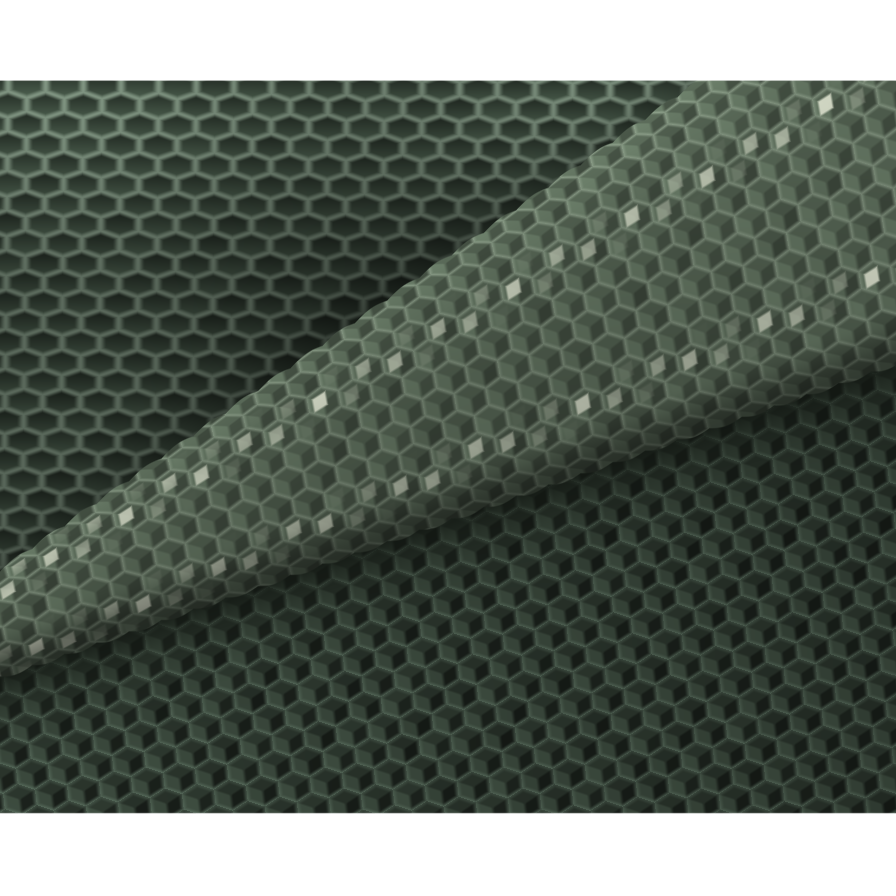
Reproduce this texture procedurally as a WebGL 2 fragment shader.

```glsl
#version 300 es
precision highp float;

uniform vec2 u_resolution;
out vec4 outColor;

// Layout: straight borders stored as (height at left, slope)
const vec2 BAND = vec2(0.0925, 0.910);
const vec2 ROLL_TOP = vec2(0.362, 0.70);
const vec2 ROLL_BOTTOM = vec2(0.245, 0.35);
const vec2 GLINT_HIGH = vec2(0.340, 0.585);
const vec2 GLINT_LOW = vec2(0.255, 0.445);

// Cell width and height scale, and tilt of the rows
const vec2 BACK_CELL = vec2(0.0420, 0.0255);
const vec2 ROLL_CELL = vec2(0.0360, 0.0330);
const vec2 FRONT_CELL = vec2(0.0360, 0.0300);
const float BACK_TILT = -0.01;
const float ROLL_TILT = 0.17;
const float FRONT_TILT = 0.13;

// Line half widths, as fractions of a cell
const float BACK_LINE = 0.095;
const float ROLL_LINE = 0.050;
const float FRONT_LINE = 0.060;

const vec3 PAPER = vec3(1.0);
const vec3 SHADE = vec3(0.07, 0.09, 0.07);
const vec3 BACK_HOLE = vec3(0.16, 0.20, 0.165);
const vec3 BACK_RIM = vec3(0.37, 0.43, 0.375);
const vec3 ROLL_HOLE = vec3(0.28, 0.33, 0.275);
const vec3 ROLL_RIM = vec3(0.47, 0.53, 0.46);
const vec3 FRONT_HOLE = vec3(0.145, 0.18, 0.15);
const vec3 FRONT_RIM = vec3(0.31, 0.38, 0.325);
const vec3 GLINT = vec3(0.77, 0.79, 0.72);

struct Cell { vec2 local; vec2 center; float edge; };

float lineAt(vec2 border, float x) { return border.x + border.y * x; }

mat2 turn(float a) { return mat2(cos(a), -sin(a), sin(a), cos(a)); }

// Pointed-top hexagon lattice with unit spacing
Cell hexCell(vec2 p) {
  vec2 period = vec2(1.0, 1.7320508);
  vec2 a = mod(p, period) - 0.5 * period;
  vec2 b = mod(p - 0.5 * period, period) - 0.5 * period;
  vec2 g = dot(a, a) < dot(b, b) ? a : b;
  vec2 s = abs(g);
  return Cell(g, p - g, 0.5 - max(s.x, dot(s, vec2(0.5, 0.8660254))));
}

// Slow uneven tone from cell to cell, -1 to 1
float cellTone(vec2 c) {
  return 0.5 * sin(c.x * 4.1 + 1.7 * sin(c.y * 2.3)) + 0.5 * sin(c.y * 5.3 + c.x * 1.9);
}

// Three inner walls: left lit, top middling, right in shade
float wallLight(vec2 g) {
  float side = mix(0.30, -0.25, smoothstep(-0.08, 0.08, g.x));
  return mix(side, 0.02, smoothstep(-0.06, 0.06, g.y - 0.577 * abs(g.x)));
}

float rimMask(float edge, float width, float soft) {
  return 1.0 - smoothstep(width - soft, width + soft, edge);
}

vec3 backSheet(vec2 uv, float px) {
  Cell c = hexCell(turn(BACK_TILT) * uv / BACK_CELL);
  float rim = rimMask(c.edge, BACK_LINE, 0.055 + px / BACK_CELL.y);
  vec3 hole = BACK_HOLE * (1.0 - 0.65 * c.local.y + 0.10 * cellTone(c.center));
  vec3 col = mix(hole, BACK_RIM, rim);
  float sheen = 0.86 + 0.40 * smoothstep(0.65, 0.93, uv.y) + 0.10 * sin(uv.x * 9.0 + 1.0);
  float gap = uv.y - lineAt(ROLL_TOP, uv.x);
  return col * sheen * (1.0 - 0.25 * exp(-gap / 0.04));
}

vec3 frontSheet(vec2 uv, float px) {
  Cell c = hexCell(turn(FRONT_TILT) * uv / FRONT_CELL);
  float rim = rimMask(c.edge, FRONT_LINE, 0.055 + px / FRONT_CELL.y);
  float light = 1.0 + 1.5 * wallLight(c.local) + 0.10 * cellTone(c.center);
  vec3 col = mix(FRONT_HOLE * light, FRONT_RIM, rim * (0.72 - 0.5 * c.local.y));
  col *= 1.12 - 0.20 * uv.x;
  float gap = lineAt(ROLL_BOTTOM, uv.x) - uv.y;
  return mix(col, SHADE, 0.82 * exp(-max(gap, 0.0) / 0.035));
}

vec3 roll(vec2 uv, float px) {
  float above = uv.y - lineAt(ROLL_BOTTOM, uv.x);
  float below = lineAt(ROLL_TOP, uv.x) - uv.y;
  // Rows crowd together where the surface turns away
  vec2 bend = vec2(0.0, 0.020 * exp(-below / 0.035) - 0.018 * exp(-above / 0.03));
  Cell c = hexCell(turn(ROLL_TILT) * (uv + bend) / ROLL_CELL);
  vec2 home = (c.center * ROLL_CELL) * turn(ROLL_TILT) - bend;
  float tone = cellTone(c.center);
  float rim = rimMask(c.edge, ROLL_LINE, 0.045 + px / ROLL_CELL.y);
  vec3 col = ROLL_HOLE * (1.0 + 0.75 * wallLight(c.local) + 0.08 * tone);
  // Glossy facets in the cells along two ridges
  float high = exp(-pow((home.y - lineAt(GLINT_HIGH, home.x)) / 0.013, 2.0));
  float low = exp(-pow((home.y - lineAt(GLINT_LOW, home.x)) / 0.012, 2.0));
  vec2 f = c.local - vec2(-0.12, 0.02);
  float facet = max(abs(f.x) * 1.15, abs(f.y - 0.45 * f.x));
  float patchMask = 1.0 - smoothstep(0.19, 0.31, facet);
  col = mix(col, GLINT, patchMask * max(high, low) * (0.82 + 0.18 * tone));
  col = mix(col, ROLL_RIM, rim * 0.85);
  // Broad curvature light, paler toward the far upper right
  float crest = 0.88 + 0.24 * exp(-below / 0.08) + 0.16 * uv.x * smoothstep(0.4, 0.9, uv.y);
  return col * crest * mix(0.62, 1.0, smoothstep(0.0, 0.06, above));
}

void main() {
  vec2 uv = gl_FragCoord.xy / u_resolution;
  float px = 1.0 / min(u_resolution.x, u_resolution.y);
  // Scalloped outline where cells meet the silhouette
  float bump = 0.004 * abs(sin(uv.x * 3.14159 / ROLL_CELL.x));
  float top = lineAt(ROLL_TOP, uv.x) + bump;
  float bottom = lineAt(ROLL_BOTTOM, uv.x) - bump;
  vec3 col = mix(frontSheet(uv, px), roll(uv, px), smoothstep(-px, px, uv.y - bottom));
  col = mix(col, backSheet(uv, px), smoothstep(-px, px, uv.y - top));
  float inside = smoothstep(-px, px, uv.y - BAND.x) * smoothstep(-px, px, BAND.y - uv.y);
  outColor = vec4(mix(PAPER, col, inside), 1.0);
}
```
